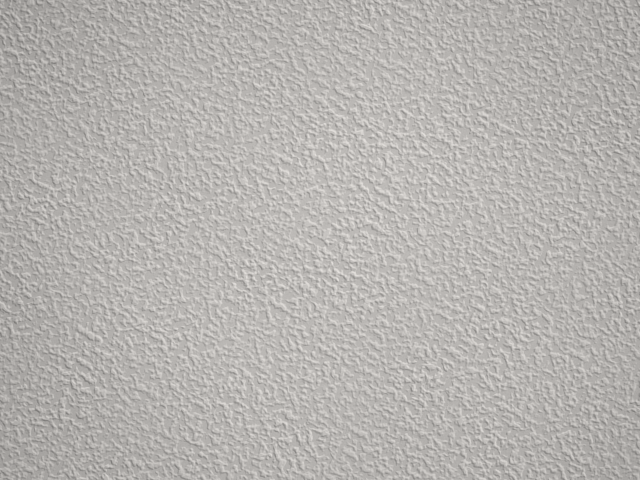
Give the GLSL for this texture, as a Shadertoy shader.

```glsl
// Matte warm-grey plaster wall with fine, irregular stippled relief.
// Three turned octaves of warped gradient noise form clustered pimples over
// flatter hollows, lit at a grazing angle from the upper right.

const vec3  WALL_TINT      = vec3(1.014, 0.999, 0.982);
const float WALL_LEVEL     = 0.742;            // brightness at the centre
const float FALLOFF        = 0.150;            // darkening towards the corners
const float SIDE_TILT      = 0.016;            // left side slightly darker
const float BUMP_FREQ      = 84.0;             // bump cells per canvas height
const float FINE_RATIO     = 1.85;             // fine bumps per bump
const float FINE_AMOUNT    = 0.50;
const float BROAD_RATIO    = 0.48;             // broad swells per bump
const float BROAD_AMOUNT   = 0.45;
const float WARP_AMOUNT    = 0.30;
const vec2  LIGHT_DIR      = vec2(0.68, 0.73);
const float LIGHT_STEP     = 0.19;             // slope sampling, in cells
const float RELIEF         = 0.056;            // contrast of the lit slopes
const float SHADOW_SKEW    = 0.07;             // extra depth of shadows
const float CAVITY         = 0.040;            // hollows darker than tops
const float GRAIN_FREQ     = 260.0;
const float GRAIN_AMOUNT   = 0.022;

// Integer hash giving two values from 0 to 1
vec2 hash2(ivec2 cell) {
    uvec2 v = uvec2(cell) * 1664525u + 1013904223u;
    v.x += v.y * 1664525u;
    v.y += v.x * 1664525u;
    v ^= v >> 16u;
    v.x += v.y * 1664525u;
    v.y += v.x * 1664525u;
    v ^= v >> 16u;
    return vec2(v & 65535u) / 65535.0;
}

float cornerSlope(ivec2 cell, vec2 offset) {
    float angle = 6.2832 * hash2(cell).x;
    return dot(vec2(cos(angle), sin(angle)), offset);
}

// Gradient noise, roughly -0.7 to 0.7
float gradientNoise(vec2 p) {
    ivec2 cell = ivec2(floor(p));
    vec2 f = fract(p);
    vec2 u = f * f * f * (f * (f * 6.0 - 15.0) + 10.0);
    float a = cornerSlope(cell, f);
    float b = cornerSlope(cell + ivec2(1, 0), f - vec2(1.0, 0.0));
    float c = cornerSlope(cell + ivec2(0, 1), f - vec2(0.0, 1.0));
    float d = cornerSlope(cell + ivec2(1, 1), f - vec2(1.0, 1.0));
    return mix(mix(a, b, u.x), mix(c, d, u.x), u.y);
}

// Plaster height from 0 to 1; the octaves are turned off the canvas axes
float plasterHeight(vec2 p) {
    const mat2 TURN = mat2(0.88, 0.47, -0.47, 0.88);
    const mat2 FINE_TURN = mat2(0.39, -0.92, 0.92, 0.39);
    float h = gradientNoise(TURN * p);
    h += FINE_AMOUNT * gradientNoise(FINE_TURN * p * FINE_RATIO + 37.0);
    h += BROAD_AMOUNT * gradientNoise(FINE_TURN * p * BROAD_RATIO + 83.0);
    return smoothstep(-0.28, 0.58, h);
}

void mainImage(out vec4 fragColor, in vec2 fragCoord) {
    vec2 pos = (fragCoord - 0.5 * iResolution.xy) / iResolution.y;

    // Irregular bump spacing
    vec2 p = pos * BUMP_FREQ + 200.0;
    vec2 warp = vec2(gradientNoise(p * 0.37 + 11.0), gradientNoise(p * 0.37 + 71.0));
    p += WARP_AMOUNT * warp;

    // Slope facing the light, with sparse strong edges kept crisp
    vec2 reach = 0.5 * LIGHT_STEP * LIGHT_DIR;
    float nearHeight = plasterHeight(p + reach);
    float farHeight = plasterHeight(p - reach);
    float slope = (farHeight - nearHeight) / LIGHT_STEP;
    float shade = slope * inversesqrt(1.0 + 0.08 * slope * slope);
    shade -= SHADOW_SKEW * shade * shade;
    float hollow = 0.5 * (nearHeight + farHeight) - 0.35;
    float patchiness = 1.0 + 0.35 * gradientNoise(pos * 7.0 + 5.0);

    // Broad illumination, relief and faint surface grain
    float level = WALL_LEVEL - FALLOFF * dot(pos, pos) + SIDE_TILT * pos.x;
    level += 0.016 * gradientNoise(pos * 3.0 + 19.0);
    level += patchiness * (RELIEF * shade + CAVITY * hollow);
    level += GRAIN_AMOUNT * gradientNoise(pos * GRAIN_FREQ + 400.0);

    fragColor = vec4(clamp(WALL_TINT * level, 0.0, 1.0), 1.0);
}
```
